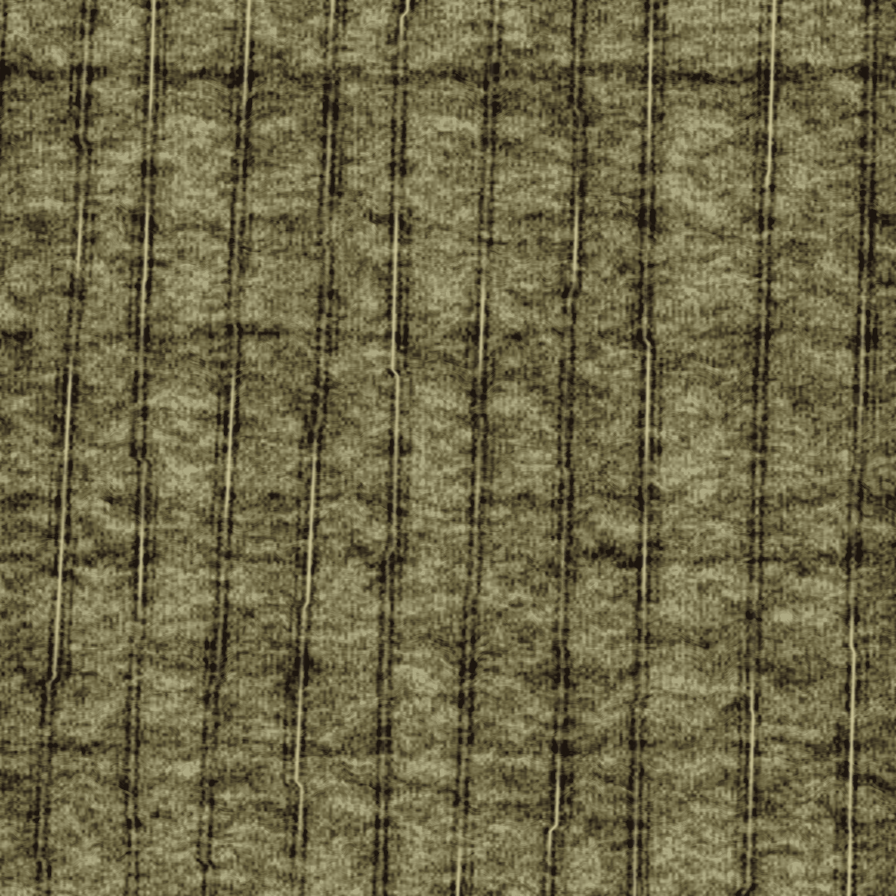
Give the GLSL for this texture, as a three.js fragment shader.

```glsl
varying vec2 vUv;

const vec3 SHADOW = vec3(0.15, 0.12, 0.08);
const vec3 OLIVE = vec3(0.41, 0.38, 0.24);
const vec3 STRAW = vec3(0.62, 0.60, 0.45);
const vec3 CREAM = vec3(0.82, 0.79, 0.61);
const vec2 TILE = vec2(0.2805, 0.3125);
const vec2 FREE = vec2(4096.0);

float hash(vec2 p) {
  vec3 q = fract(vec3(p.xyx) * 0.1031);
  q += dot(q, q.yzx + 33.33);
  return fract((q.x + q.y) * q.z);
}

float lattice(vec2 cell, vec2 period) {
  return hash(floor(mod(cell + 0.5, period)));
}

float noise(vec2 p, vec2 period) {
  vec2 cell = floor(p);
  vec2 f = fract(p);
  f = f * f * (3.0 - 2.0 * f);
  float low = mix(lattice(cell, period), lattice(cell + vec2(1.0, 0.0), period), f.x);
  float high = mix(lattice(cell + vec2(0.0, 1.0), period), lattice(cell + 1.0, period), f.x);
  return mix(low, high, f.y);
}

float fbm(vec2 p, vec2 period) {
  float sum = 0.0;
  float weight = 0.47;
  for (int octave = 0; octave < 4; octave++) {
    sum += weight * noise(p, period);
    p = p * 2.0 + 17.3;
    period *= 2.0;
    weight *= 0.62;
  }
  return sum / 1.054;
}

float bell(float d, float width) {
  return exp(-d * d / (width * width));
}

// Leaning seams in a cycle of three uneven gaps, broken into shifted pieces
float seamCentre(float index, float y) {
  float phase = mod(index + 0.5, 3.0);
  float middle = step(1.0, phase) * step(phase, 2.0);
  float base = 0.0716 + TILE.x * floor((index + 0.5) / 3.0);
  base += 0.0874 * step(1.0, phase) + 0.095 * step(2.0, phase);
  base += 0.031 * step(7.5, index) + 0.013 * step(8.5, index);
  float lean = (0.056 - 0.0032 * index) * (1.0 - 0.4 * middle);
  float along = y * 5.0 + hash(vec2(index + 5.0, 3.0));
  float piece = floor(along);
  float jog = mix(hash(vec2(index + 20.0, piece)), hash(vec2(index + 20.0, piece + 1.0)),
    smoothstep(0.95, 1.0, fract(along)));
  return base + lean * (y - 0.5) + (jog - 0.5) * 0.009;
}

// Dark grooves beside a thin raised thread: x is shade, y is shine
vec2 seamProfile(float d, float index, float y) {
  float wear = noise(vec2(index * 7.0 + 40.0, y * 11.0), FREE);
  float side = hash(vec2(index + 60.0, floor(y * 5.0))) < 0.5 ? -1.0 : 1.0;
  float groove = bell(d - 0.0055, 0.0034) + bell(d + 0.0055, 0.0034);
  groove *= 0.5 + 0.5 * noise(vec2(index * 3.0 + 90.0, y * 32.0), FREE);
  float outer = bell(d - side * 0.0145, 0.0027) * smoothstep(0.2, 0.6, wear);
  float shine = bell(d, 0.0021) * (0.15 + 0.95 * smoothstep(0.35, 0.8, wear));
  return vec2(groove + 0.6 * outer + 0.1 * bell(d, 0.02), shine);
}

// Ragged creases running across the strips
float crossBands(vec2 p, float strip) {
  float shade = 0.0;
  for (int k = 0; k < 4; k++) {
    float row = float(k);
    float level = 0.167 + 0.19 * row + 0.02 * row * row;
    float ragged = (fbm(p * vec2(35.0, 20.0) + row, FREE) - 0.5) * 0.025;
    float strength = 0.65 + 0.35 * hash(vec2(strip, row + 31.0));
    shade += strength * bell(p.y - level + ragged, 0.0085);
  }
  return shade;
}

// Wrinkled cloth: repeating folds, loose flakes, ribs and grain
float clothTone(vec2 p) {
  vec2 tile = vec2(p.x - 0.045 * (p.y - 0.5), p.y) / TILE;
  vec2 coarse = vec2(4.0);
  vec2 warp = vec2(fbm(tile * coarse, coarse), fbm(tile * coarse + 2.4, coarse)) - 0.5;
  vec2 q = tile + warp * vec2(0.2, 0.12);
  float folds = fbm(q * vec2(5.0, 12.0), vec2(5.0, 12.0)) - 0.5;
  float flecks = fbm(q * vec2(11.0, 31.0), vec2(11.0, 31.0)) - 0.5;
  float flakes = fbm((p + warp * 0.04) * vec2(38.0, 105.0) + 70.0, FREE) - 0.5;
  float grain = noise(p * vec2(290.0, 250.0), FREE) - 0.5;
  float ribs = sin(p.x * 840.0 + 3.0 * noise(p * 35.0, FREE));
  return 0.64 + 0.65 * folds + 0.85 * flecks + 0.8 * flakes + 0.6 * grain + 0.05 * ribs;
}

// Dark spots and pale swellings, each on every third strip
float stripMarks(vec2 p, float left, float strip) {
  float dy = mod(p.y - 0.604, TILE.y) - 0.5 * TILE.y;
  float ragged = 0.75 + 0.5 * noise(p * 75.0, FREE);
  float spot = bell(length(vec2((p.x - left - 0.05) / 0.016, dy / 0.014)), ragged);
  float swell = bell(length(vec2((p.x - left - 0.052) / 0.036, dy / 0.055)), ragged);
  float kind = mod(strip, 3.0);
  return kind < 0.5 ? 0.14 * swell : (kind < 1.5 ? -0.36 * spot : 0.0);
}

vec3 ramp(float tone) {
  vec3 dark = mix(SHADOW, OLIVE, clamp(tone * 2.0, -0.15, 1.0));
  return mix(dark, STRAW, clamp(tone * 2.0 - 1.0, 0.0, 1.3));
}

void main() {
  vec2 seam = vec2(0.0);
  float strip = 0.0;
  float left = -0.1;
  for (int i = -1; i < 11; i++) {
    float index = float(i);
    float centre = seamCentre(index, vUv.y);
    seam += seamProfile(vUv.x - centre, index, vUv.y);
    float passed = step(centre, vUv.x);
    strip += passed;
    left = mix(left, centre, passed);
  }
  float tone = clothTone(vUv) + stripMarks(vUv, left, strip);
  tone -= 0.08 * bell(strip - 8.0, 0.4) + 0.38 * crossBands(vUv, strip);
  tone -= 0.2 * smoothstep(0.94, 1.0, vUv.x) + 0.12 * (1.0 - smoothstep(0.0, 0.07, vUv.x));
  tone -= 0.6 * seam.x;
  vec3 color = mix(ramp(tone), CREAM, clamp(seam.y * 0.75, 0.0, 0.85));
  gl_FragColor = vec4(color, 1.0);
}
```
